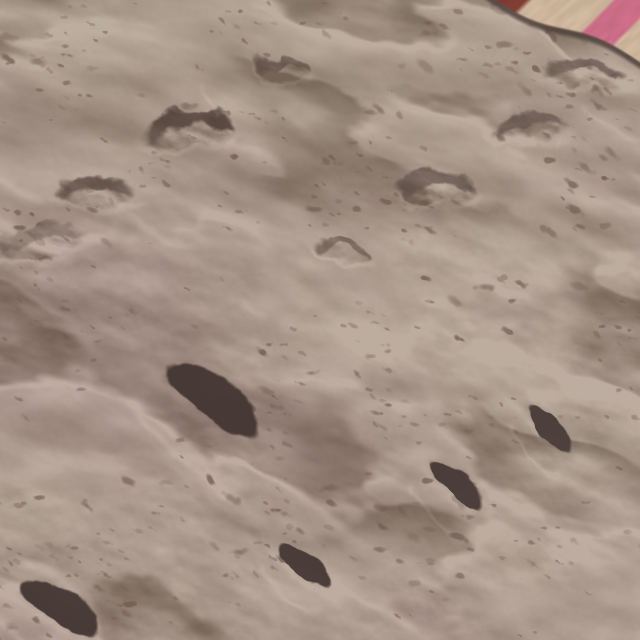
Write a Shadertoy shader that draws this texture.

```glsl
// Trodden beach sand with soft wind ripples, shadowed pits and a striped cloth corner.

const vec3 SAND = vec3(0.655, 0.584, 0.538);
const vec3 TONE_STEP = vec3(0.060, 0.061, 0.061);
const vec3 PIT_DARK = vec3(0.29, 0.235, 0.22);
const vec3 DENT_DARK = vec3(0.37, 0.31, 0.28);
const vec3 SPECK_DARK = vec3(0.41, 0.33, 0.29);
const vec3 CLOTH_CREAM = vec3(0.80, 0.71, 0.61);
const vec3 CLOTH_PINK = vec3(0.80, 0.43, 0.53);
const vec3 CLOTH_RED = vec3(0.50, 0.24, 0.20);
const float RIPPLE_ANGLE = -0.42;
const float RIPPLE_GAIN = 5.0;
const float PATCH_GAIN = 2.2;
const float STREAK_GAIN = 1.5;
const float CRUST_GAIN = 1.7;
const float HOLLOW_DEPTH = 2.1;
const float CREST_LIGHT = 0.7;
const float GOLDEN = 0.381966;
const int PIT_COUNT = 5;
const int DENT_COUNT = 8;

float hash(vec2 p) {
    vec3 q = fract(vec3(p.xyx) * 0.1031);
    q += dot(q, q.yzx + 33.33);
    return fract((q.x + q.y) * q.z);
}

float noise(vec2 p) {
    vec2 i = floor(p), f = fract(p);
    f = f * f * f * (f * (f * 6.0 - 15.0) + 10.0);
    return mix(mix(hash(i), hash(i + vec2(1, 0)), f.x),
               mix(hash(i + vec2(0, 1)), hash(i + vec2(1, 1)), f.x), f.y);
}

vec2 rotate(vec2 p, float a) {
    float c = cos(a), s = sin(a);
    return vec2(c * p.x + s * p.y, c * p.y - s * p.x);
}

float fbm(vec2 p) {
    float sum = 0.0, amp = 0.5;
    for (int i = 0; i < 4; i++) {
        sum += amp * noise(p);
        p = rotate(p, 0.6) * 2.03 + 17.3;
        amp *= 0.45;
    }
    return sum / 0.87;
}

// Ripple height; ripples get denser towards the far, upper edge.
float duneHeight(vec2 p) {
    vec2 q = rotate(vec2(p.x, p.y * (0.85 + 0.35 * p.y)), RIPPLE_ANGLE);
    q += 0.05 * (noise(p * 5.0) - 0.5);
    return fbm(q * vec2(4.0, 8.5) + 40.0);
}

// Dark streaky crumbs scattered over jittered cells, gathered into clusters.
float specks(vec2 p, float cells) {
    vec2 g = p * cells, id = floor(g);
    float mask = 0.0;
    for (int y = -1; y <= 1; y++)
    for (int x = -1; x <= 1; x++) {
        vec2 c = id + vec2(x, y);
        vec2 center = c + 0.15 + 0.7 * vec2(hash(c + 3.1), hash(c + 8.7));
        float present = step(hash(c + 21.0), 0.7 * smoothstep(0.5, 0.95, noise(c * 0.3 + 5.0)) + 0.03);
        vec2 d = rotate(g - center, -0.8 + 0.9 * hash(c + 5.0));
        float size = mix(0.16, 0.32, pow(hash(c + 12.0), 2.0));
        float r = length(d * vec2(0.6, 1.4)) + 0.22 * (noise(g * 4.0) - 0.5);
        float strength = 0.3 + 0.7 * hash(c + 31.0);
        mask = max(mask, present * strength * smoothstep(size, size * 0.2, r));
    }
    return mask;
}

void mainImage(out vec4 fragColor, in vec2 fragCoord) {
    vec2 p = fragCoord / iResolution.y;
    vec2 along = rotate(p, RIPPLE_ANGLE * 0.7);

    // Sand tone: sloped light, broad patches, fine streaks and crust
    vec2 slopeStep = vec2(-0.004, 0.015);
    float height = duneHeight(p);
    float slope = duneHeight(p - slopeStep) - duneHeight(p + slopeStep);
    float broad = fbm(along * vec2(2.8, 5.0) + 9.0) - 0.5;
    vec2 crustUv = along * vec2(20.0, 40.0);
    float streak = fbm(crustUv) - 0.5;
    float crust = fbm(crustUv - vec2(0.0, 0.22)) - fbm(crustUv + vec2(0.0, 0.22));
    float crusty = smoothstep(0.38, 0.68, noise(p * 6.0 + 3.0));
    float roughness = 0.35 + 0.65 * smoothstep(0.85, 0.45, p.y);
    float tone = 0.22 + RIPPLE_GAIN * slope + PATCH_GAIN * broad
               + roughness * (STREAK_GAIN * streak + CRUST_GAIN * crusty * crust);
    tone += 0.15 * (noise(p * 170.0) - 0.5);

    // Wind hollows: shade fading upward from a crisp, pale lower crest
    float inner = 0.53 - height;
    float lowerSide = smoothstep(-0.05, 0.10, slope);
    float hollow = smoothstep(-0.02, 0.06, inner) * smoothstep(0.38, 0.10, inner);
    tone -= HOLLOW_DEPTH * hollow * smoothstep(0.36, 0.66, noise(p * 4.0 + 11.0));
    tone += CREST_LIGHT * lowerSide * exp(-900.0 * pow(inner + 0.035, 2.0));

    // Footprints in the far half: crescent shadow, crumbled floor, pale lower lip
    float dentShadow = 0.0;
    vec2 wobble = vec2(fbm(p * 26.0), fbm(p * 26.0 + 50.0)) - 0.5;
    for (int i = 0; i < DENT_COUNT; i++) {
        float k = float(i), rnd = hash(vec2(k, 4.0));
        vec2 center = vec2(fract(0.15 + GOLDEN * k), 0.59 + 0.36 * fract(0.31 + 0.7548 * k));
        vec2 d = rotate(p - center, -0.3 + 0.4 * rnd) + 0.034 * wobble;
        d /= vec2(0.066, 0.027) * mix(0.6, 1.1, rnd);
        float r = length(d);
        float inside = smoothstep(1.12, 0.85, r);
        float bite = length((d + vec2(-0.25, 0.65)) * vec2(0.9, 1.0));
        float crescent = inside * smoothstep(0.75, 1.0, bite);
        float lip = exp(-24.0 * pow(r - 1.15, 2.0)) * smoothstep(0.2, -0.7, d.y);
        tone += 0.9 * lip - inside * (0.5 - 6.0 * crust);
        dentShadow = max(dentShadow, crescent * mix(0.3, 1.0, hash(vec2(k, 9.0))));
    }

    // Deep near pits: tapered crisp shadow, pale rim and a slumped lower bank
    float pitShadow = 0.0;
    for (int i = 0; i < PIT_COUNT; i++) {
        float k = float(i), rnd = hash(vec2(k, 17.0));
        vec2 center = vec2(fract(0.33 + GOLDEN * k), 0.21 + 0.17 * cos(1.38 * k));
        vec2 d = rotate(p - center, -0.5 + 0.2 * (rnd - 0.5)) + 0.016 * wobble;
        d /= vec2(0.079, 0.033) * (i == 0 ? 1.0 : mix(0.45, 0.8, rnd));
        d.x += 0.35 * clamp(d.y, -1.5, 1.5);
        d.y *= 1.0 - 0.22 * clamp(d.x, -1.2, 1.2);
        float r = pow(pow(abs(d.x), 2.4) + pow(abs(d.y), 2.4), 1.0 / 2.4);
        float rim = exp(-7.0 * pow(r - 1.3, 2.0));
        tone += rim * mix(0.9, 0.1, smoothstep(-0.8, 0.8, d.y));
        float bank = length((d + vec2(0.5, 2.2)) * vec2(1.0, 0.9));
        tone += 0.8 * exp(-30.0 * pow(bank - 1.3, 2.0)) * smoothstep(-1.8, -2.8, d.y);
        pitShadow = max(pitShadow, smoothstep(1.07, 0.93, r));
    }

    // Compose sand, crumbs and shadows
    vec3 color = SAND + TONE_STEP * clamp(tone, -3.2, 1.5);
    color += vec3(-0.006, 0.004, -0.006) * (smoothstep(0.5, 1.0, p.y) + 3.0 * broad);
    float crumbs = max(specks(p, 26.0), 0.7 * specks(p + 7.0, 44.0));
    color = mix(color, SPECK_DARK, 0.75 * crumbs);
    color = mix(color, DENT_DARK + 0.1 * streak, dentShadow);
    color = mix(color, PIT_DARK + 0.05 * broad, pitShadow);

    // Striped cloth in the far right corner with a dark hem
    float edge = p.y - 1.0 + 0.43 * (p.x - 0.77) + 0.008 * sin(28.0 * (p.x - 0.77));
    float stripe = p.x - p.y;
    float pink = smoothstep(-0.045, -0.035, stripe) * smoothstep(0.034, 0.024, stripe);
    vec3 cloth = mix(CLOTH_CREAM, CLOTH_PINK, pink);
    cloth = mix(cloth, CLOTH_RED, smoothstep(-0.165, -0.18, stripe));
    cloth *= 0.96 + 0.08 * noise(rotate(p, 0.7) * vec2(40.0, 150.0));
    color = mix(color, PIT_DARK, 0.8 * smoothstep(-0.012, -0.002, edge));
    color = mix(color, cloth, smoothstep(0.0, 0.006, edge));

    fragColor = vec4(color, 1.0);
}
```
